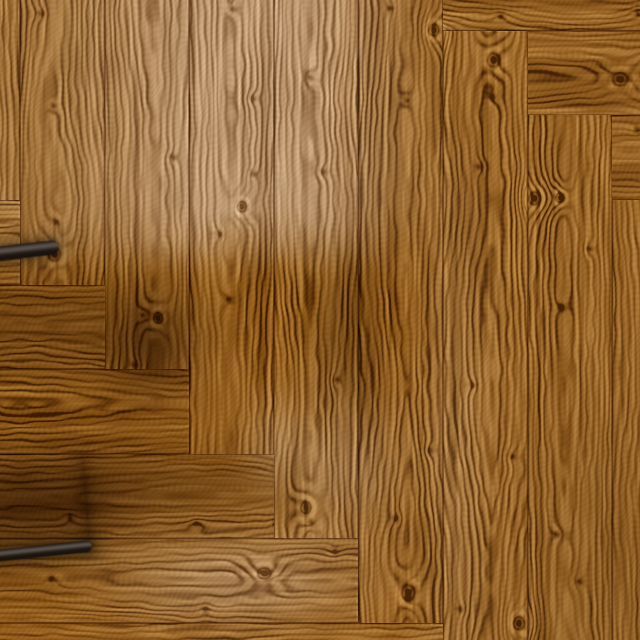
Write a Shadertoy shader that draws this texture.

```glsl
const float PLANK = 0.1322;               // plank width
const vec2 LATTICE = vec2(0.0313, 0.6875); // corner of the plank lattice
const float RUN = 7.0;                    // upright plank length, less one
const float RING_COUNT = 14.0;
const float RELIEF = 0.40;
const float SEAM = 0.012;
const vec3 DARK = vec3(0.25, 0.11, 0.0);
const vec3 MID = vec3(0.53, 0.32, 0.075);
const vec3 LIGHT = vec3(0.74, 0.53, 0.25);
const vec3 PALE_LOW = vec3(0.46, 0.30, 0.15);
const vec3 PALE_HIGH = vec3(0.90, 0.77, 0.62);
const vec3 SHADE_TINT = vec3(0.30, 0.20, 0.04);

// Offset of the heartwood in each upright plank
const float HEART[8] = float[8](-0.10, 0.09, -0.02, -0.07, 0.06, 0.06, -0.06, 0.04);
// Large knots: centre and radius
const vec3 KNOTS[12] = vec3[12](
    vec3(0.771, 0.906, 0.012), vec3(0.835, 0.690, 0.011), vec3(0.638, 0.074, 0.013),
    vec3(0.811, 0.026, 0.011), vec3(0.969, 0.876, 0.013), vec3(0.413, 0.104, 0.011),
    vec3(0.478, 0.207, 0.010), vec3(0.678, 0.953, 0.010), vec3(0.378, 0.677, 0.009),
    vec3(0.247, 0.503, 0.009), vec3(0.875, 0.691, 0.008), vec3(0.085, 0.603, 0.012));

float hash(vec2 p) {
    return fract(sin(dot(p, vec2(127.1, 311.7))) * 43758.5);
}

float noise(vec2 p) {
    vec2 i = floor(p), f = fract(p);
    f = f * f * (3.0 - 2.0 * f);
    return mix(mix(hash(i), hash(i + vec2(1, 0)), f.x),
               mix(hash(i + vec2(0, 1)), hash(i + vec2(1, 1)), f.x), f.y);
}

float glow(vec2 p, vec2 centre, vec2 radius) {
    vec2 q = (p - centre) / radius;
    return exp(-dot(q, q));
}

float segment(vec2 p, vec2 a, vec2 b) {
    vec2 d = b - a;
    return length(p - a - d * clamp(dot(p - a, d) / dot(d, d), 0.0, 1.0));
}

// Returns position across, position along, and plank number
vec3 plankAt(vec2 p) {
    vec2 g = (p - LATTICE) / PLANK * vec2(1, -1);
    vec2 cell = floor(g);
    float diagonal = cell.y - cell.x;
    if (diagonal <= 0.0 && diagonal >= -RUN) return vec3(fract(g.x), g.y, cell.x);
    return vec3(fract(g.y), g.x, cell.y + (diagonal > 0.0 ? 20.0 : 40.0));
}

// Surface brightness from rings, streaks, saw marks and knots
float grain(vec2 p) {
    vec3 k = plankAt(p);
    float a = k.x, l = k.y, id = k.z;
    bool upright = id < 10.0;
    float heart = upright ? HEART[int(clamp(id, 0.0, 7.0))] : 0.2 * hash(vec2(id, 3.0)) - 0.1;
    float w = a - 0.5 - heart + 0.09 * (noise(vec2(l * 0.9, id * 7.3)) - 0.5);
    float phase = RING_COUNT * sqrt(w * w + 0.010);
    phase += 3.0 * noise(vec2(l * 0.45, id * 17.0 + 4.0));
    phase += 1.1 * noise(vec2(a * 5.0 + id * 9.0, l * 0.9));
    phase += 0.45 * noise(vec2(a * 14.0, l * 5.0 + id));

    float core = 0.0, rim = 0.0;
    for (int i = 0; i < 12; i++) {
        vec2 d = (p - KNOTS[i].xy) / KNOTS[i].z;
        d *= upright ? vec2(1.0, 0.85) : vec2(0.85, 1.0);
        float r = length(d);
        phase += 2.4 * exp(-r * r * 0.16);
        core = max(core, (1.0 - smoothstep(0.45, 1.1, r)) * (0.7 + 0.3 * sin(r * 9.0)));
        rim += exp(-8.0 * (r - 1.35) * (r - 1.35));
    }

    // Scattered pin knots, one in some stretches of each plank
    float stretch = floor(l / 0.85);
    vec2 seed = vec2(stretch, id + 0.5);
    vec2 pin = vec2(mix(0.15, 0.85, hash(seed)), 0.25 + 0.35 * hash(seed + 5.0));
    vec2 q = vec2(a - pin.x, l - stretch * 0.85 - pin.y) / 0.04;
    float present = step(0.5, hash(seed + 11.0));
    float pinShape = present * exp(-dot(q, q));
    phase += present * 0.7 * exp(-dot(q, q) * 0.18);

    float ring = pow(0.5 + 0.5 * sin(6.2832 * phase), 1.8);
    float strength = 0.2 + 0.8 * noise(vec2(a * 6.0 + id * 3.0, l * 0.8));
    float streak = noise(vec2(a * 8.0 + id * 31.0, l * 0.16));
    float fibre = noise(vec2(a * 32.0, l * 2.5 + id * 13.0));
    float saw = sin(l * 88.0 + a * 60.0 + 9.0 * noise(vec2(a * 9.0, l * 3.0)));
    float tone = 0.67 - 0.44 * ring * strength + 0.20 * (streak - 0.5);
    tone -= 0.26 * smoothstep(0.68, 0.92, streak);
    tone += 0.20 * (fibre - 0.5) + 0.022 * saw;
    return tone - 0.70 * core + 0.16 * rim - 0.45 * pinShape;
}

void mainImage(out vec4 fragColor, in vec2 fragCoord) {
    vec2 p = fragCoord / iResolution.xy;
    vec3 plank = plankAt(p);

    // Broad window reflections
    float sheen = smoothstep(0.54, 0.69, p.y + 0.04 * (noise(p * 16.0) - 0.5));
    sheen *= mix(0.34, 0.95, smoothstep(0.02, 0.34, p.x)) * (1.0 - smoothstep(0.46, 0.74, p.x));
    sheen += 0.72 * glow(p, vec2(0.37, 0.09), vec2(0.19, 0.075));
    sheen += 0.55 * glow(p, vec2(0.54, 0.27), vec2(0.10, 0.11));
    sheen += 0.35 * glow(p, vec2(0.43, 0.31), vec2(0.05, 0.06));
    sheen += 0.28 * glow(p, vec2(0.71, 0.30), vec2(0.05, 0.50));
    sheen += 0.12 * smoothstep(0.6, 0.8, p.x);
    sheen = clamp(sheen, 0.0, 1.0);

    // Grain lit from the side
    float tone = grain(p);
    float slope = tone - grain(p + PLANK * vec2(0.027, 0.018));
    tone += RELIEF * slope * (0.7 + 0.3 * sheen) + 0.09 * (hash(vec2(plank.z, 8.0)) - 0.5);
    tone = clamp(tone, 0.0, 1.0);
    vec3 wood = mix(mix(DARK, MID, smoothstep(0.0, 0.52, tone)), LIGHT, smoothstep(0.42, 1.0, tone));
    vec3 color = mix(wood, mix(PALE_LOW, PALE_HIGH, tone), sheen);

    // Seams and soft shade
    float edge = min(plank.x, 1.0 - plank.x);
    color *= mix(vec3(0.62, 0.52, 0.40), vec3(1.0), smoothstep(0.0, SEAM * 1.8, edge));
    float shade = 0.62 * glow(p, vec2(0.03, 0.21), vec2(0.16, 0.08));
    shade += 0.30 * glow(p, vec2(0.06, 0.49), vec2(0.20, 0.09));
    shade += 0.45 * glow(p, vec2(0.24, 0.46), vec2(0.07, 0.08));
    shade += 0.32 * glow(p, vec2(0.54, 0.48), vec2(0.05, 0.13));
    shade += 0.26 * glow(p, vec2(0.27, 0.24), vec2(0.20, 0.06));
    shade += 0.14 * glow(p, vec2(0.95, 0.10), vec2(0.15, 0.30));
    shade += 0.30 * exp(-60.0 * segment(p, vec2(0.14, 0.15), vec2(0.13, 0.28)));
    color *= mix(vec3(1.0), SHADE_TINT, min(shade, 0.85));

    // Two metal rods with contact shadows
    for (int i = 0; i < 2; i++) {
        vec2 start = i == 0 ? vec2(-0.05, 0.598) : vec2(-0.05, 0.127);
        vec2 tip = i == 0 ? vec2(0.080, 0.613) : vec2(0.134, 0.146);
        float radius = i == 0 ? 0.011 : 0.009;
        float d = segment(p, start, tip);
        float height = (p.y - mix(start.y, tip.y, (p.x - start.x) / (tip.x - start.x))) / radius;
        color *= 1.0 - 0.40 * exp(-max(d - radius, 0.0) * 90.0);
        vec3 metal = mix(vec3(0.10, 0.07, 0.05), vec3(0.34, 0.31, 0.28), glow(vec2(height, 0), vec2(0.35, 0), vec2(0.5)));
        color = mix(metal, color, smoothstep(-0.002, 0.002, d - radius));
    }
    fragColor = vec4(color, 1.0);
}
```
